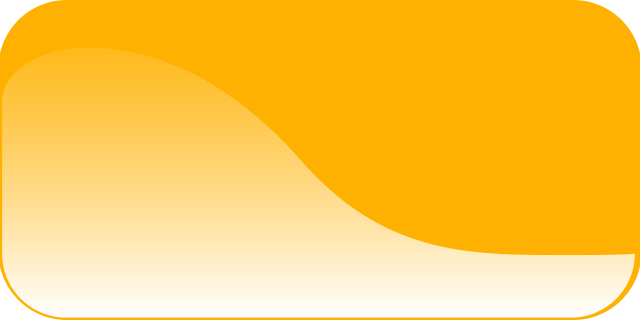
This background is drawn by a Shadertoy shader. Its source:

```glsl
// A rounded orange panel with a glossy white wave that fades upward.

const vec3 PAPER = vec3(1.0);
const vec3 ORANGE = vec3(1.0, 0.695, 0.004);

// Signed distance to a rounded box given by two opposite corners
float roundedBox(vec2 p, vec2 low, vec2 high, float radius) {
    vec2 q = abs(p - 0.5 * (low + high)) - 0.5 * (high - low) + radius;
    return length(max(q, 0.0)) + min(max(q.x, q.y), 0.0) - radius;
}

// Height of the wave: elliptic shoulder, falling crest, flat trough
float waveHeight(float x) {
    const float crestX = 0.273, crestY = 0.8516;
    const float joinX = 0.932, troughX = 1.771;
    float u = x - crestX;
    if (u < 0.0) {
        float s = u / 0.267;
        return 0.682 + (crestY - 0.682) * sqrt(max(1.0 - s * s, 0.0));
    }
    if (x < joinX) return crestY - u * u * (0.741 + 0.113 * u * u);
    float v = abs(x - troughX) / (troughX - joinX);
    return 0.203 + 0.3055 * pow(v, 3.2);
}

// Approximate signed distance to the wave, corrected by its slope
float waveDistance(vec2 p, float stepX) {
    float slope = (waveHeight(p.x + stepX) - waveHeight(p.x - stepX)) / (2.0 * stepX);
    return (p.y - waveHeight(p.x)) / sqrt(1.0 + slope * slope);
}

// Antialiased coverage, one pixel wide
float coverage(float dist, float pixel) {
    return clamp(0.5 - dist / pixel, 0.0, 1.0);
}

// Opacity of the gloss, from faint at the crest to solid at the base
float glossOpacity(float y) {
    float t = clamp((0.8516 - y) / 0.844, 0.0, 1.0);
    return 0.1 + t * (0.7 + 0.2 * t);
}

void mainImage(out vec4 fragColor, in vec2 fragCoord) {
    // Canvas units: width 2, height 1
    vec2 p = fragCoord / iResolution.xy * vec2(2.0, 1.0);
    float pixel = 1.0 / iResolution.y;

    // Panel, slightly wider than the canvas
    float panel = roundedBox(p, vec2(-0.005, 0.0), vec2(2.005, 1.0), 0.2135);
    vec3 color = mix(PAPER, ORANGE, coverage(panel, pixel));

    // Gloss, inset from the panel and cut by the wave
    float inset = roundedBox(p, vec2(0.0065, 0.0075), vec2(1.984, 1.3), 0.2);
    float gloss = max(inset, waveDistance(p, 0.5 * pixel));
    color = mix(color, PAPER, coverage(gloss, pixel) * glossOpacity(p.y));

    fragColor = vec4(color, 1.0);
}
```
